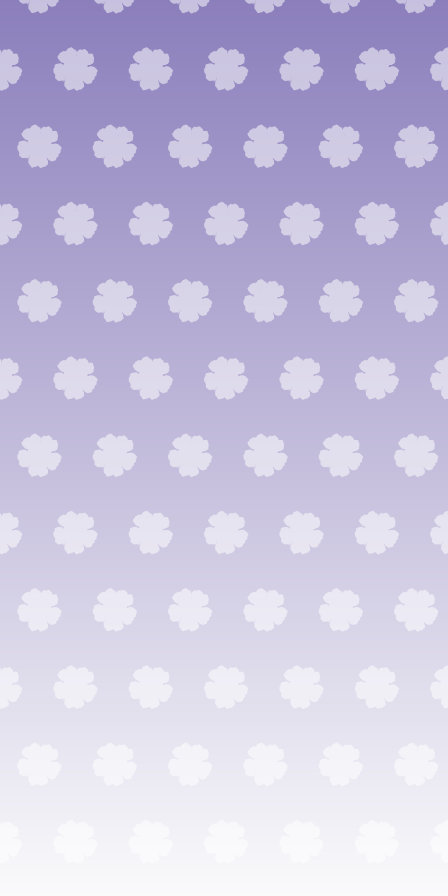
Reproduce this pattern procedurally as a Shadertoy shader.

```glsl
// Staggered rows of pale five-petal blossoms over a violet-to-white vertical gradient.

const float TAU = 6.2831853;
const float BLOSSOM_RADIUS = 0.0495;          // in canvas widths
const vec2 PITCH = vec2(0.1682, 0.17245);     // column and row spacing

// Signed distance to a blossom of radius about 1, y pointing up.
float blossom(vec2 p) {
    float angle = atan(p.y, p.x) + radians(95.0);
    float sector = TAU / 5.0;
    float folded = mod(angle + 0.5 * sector, sector) - 0.5 * sector;

    // Each petal is a pair of round lobes with a shallow dent at the tip.
    vec2 q = length(p) * vec2(cos(folded), abs(sin(folded)));
    float petals = length(q - vec2(0.695, 0.153)) - 0.274;

    // The core sits low, which deepens the upper notch.
    float core = length(p + vec2(0.0, 0.05)) - 0.605;

    // Layered sines give the outline its torn-paper edge.
    float ragged = 0.020 * sin(7.0 * angle + 1.0)
                 + 0.016 * sin(17.0 * angle + 2.3)
                 + 0.010 * sin(31.0 * angle);
    return min(petals, core) + ragged;
}

void mainImage(out vec4 fragColor, in vec2 fragCoord) {
    // Canvas widths, measured down from the top-left corner.
    vec2 p = vec2(fragCoord.x, iResolution.y - fragCoord.y) / iResolution.x;

    // Background gradient
    float depth = 1.0 - fragCoord.y / iResolution.y;
    vec3 color = mix(vec3(0.545, 0.495, 0.735), vec3(0.98, 0.98, 0.985), depth);

    // Alternate rows shift by about half a column.
    float row = floor((p.y - 0.1536) / PITCH.y + 0.5);
    float shift = 0.0878 * mod(row, 2.0);
    vec2 local = vec2((fract((p.x - shift) / PITCH.x + 0.5) - 0.5) * PITCH.x,
                      0.1536 + row * PITCH.y - p.y);

    // Translucent white blossoms
    float pixel = 1.0 / (iResolution.x * BLOSSOM_RADIUS);
    float cover = 1.0 - smoothstep(-0.7 * pixel, 0.7 * pixel, blossom(local / BLOSSOM_RADIUS));
    color = mix(color, vec3(1.0), 0.52 * cover);

    fragColor = vec4(color, 1.0);
}
```
